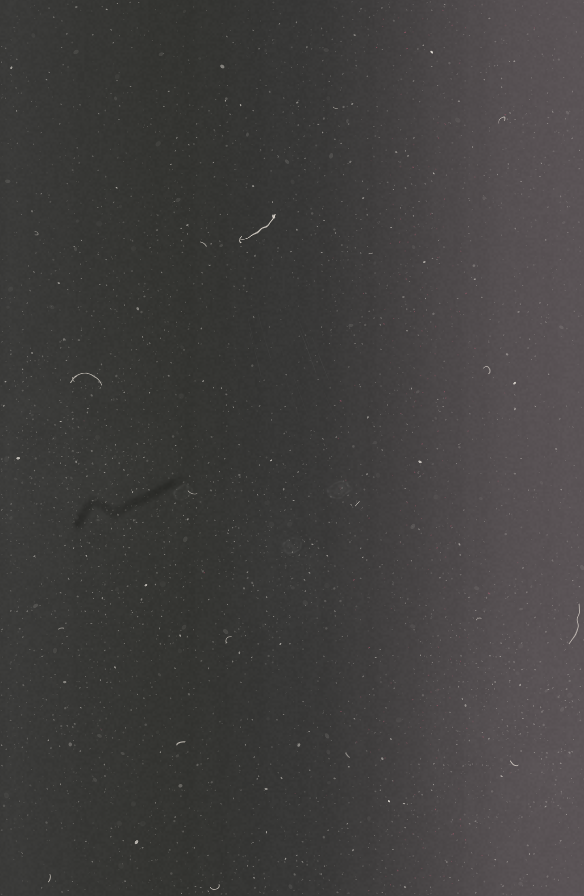
Write a Shadertoy shader that draws this texture.

```glsl
// Dusty scanned film: a dark grey to mauve gradient with specks, hairs, scratches and smudges.

const vec3 LEFT_GREY = vec3(0.228, 0.228, 0.222);
const vec3 OLIVE     = vec3(0.204, 0.206, 0.194);
const vec3 CHARCOAL  = vec3(0.214, 0.214, 0.210);
const vec3 MAUVE     = vec3(0.350, 0.324, 0.334);
const vec3 DUST      = vec3(0.86, 0.84, 0.81);
const vec3 RED_DUST  = vec3(0.76, 0.36, 0.46);
const vec3 HAIR      = vec3(0.94, 0.91, 0.87);

vec3 hash3(vec2 p) {
    vec3 q = fract(p.xyx * vec3(0.1031, 0.1030, 0.0973));
    q += dot(q, q.yxz + 33.33);
    return fract((q.xxy + q.yzz) * q.zyx);
}

float noise(vec2 p) {
    vec2 i = floor(p), f = fract(p);
    f = f * f * (3.0 - 2.0 * f);
    return mix(mix(hash3(i).x, hash3(i + vec2(1, 0)).x, f.x),
               mix(hash3(i + vec2(0, 1)).x, hash3(i + vec2(1, 1)).x, f.x), f.y);
}

mat2 rotation(float a) {
    return mat2(cos(a), -sin(a), sin(a), cos(a));
}

float glow(vec2 p, vec2 size) {
    p /= size;
    return exp(-dot(p, p));
}

float coverage(float d, float px) {
    return clamp(0.5 - d / px, 0.0, 1.0);
}

float segmentDistance(vec2 p, vec2 a, vec2 b) {
    vec2 pa = p - a, ba = b - a;
    return length(pa - ba * clamp(dot(pa, ba) / dot(ba, ba), 0.0, 1.0));
}

// Arc opening downwards, its crown at the origin
float arcDistance(vec2 p, float radius, float halfAngle) {
    p.y += radius;
    p.x = abs(p.x);
    vec2 end = vec2(sin(halfAngle), cos(halfAngle));
    return end.y * p.x > end.x * p.y ? length(p - end * radius) : abs(length(p) - radius);
}

// One jittered, slightly oval speck per occupied grid cell
float dustLayer(vec2 p, float cells, float radius, float chance, float seed, float px) {
    vec2 id = floor(p * cells);
    vec3 place = hash3(id + seed), kind = hash3(id + seed + 71.7);
    vec2 q = (fract(p * cells) - 0.25 - 0.5 * place.xy) / cells;
    q = rotation(kind.z * 6.28) * q * vec2(1.0, 1.0 + 0.6 * kind.x);
    float r = radius * mix(0.6, 1.3, kind.y);
    return step(place.z, chance) * coverage(length(q) - r, px) * mix(0.25, 1.0, kind.x * kind.x);
}

float hair(vec2 p, vec2 at, float angle, float radius, float halfAngle, float px) {
    vec2 q = rotation(angle) * (p - at);
    q += 0.004 * (vec2(noise(p * 110.0), noise(p * 110.0 + 50.0)) - 0.5);
    return coverage(arcDistance(q, radius, halfAngle) - 0.0004, px);
}

// Short bent threads spread evenly by a low-discrepancy sequence
float scatteredHairs(vec2 p, float aspect, float px) {
    float sum = 0.0;
    for (int i = 0; i < 17; i++) {
        float n = float(i);
        vec3 h = hash3(vec2(n, 5.3));
        vec2 at = fract(vec2(0.31, 0.17) + n * vec2(0.7549, 0.5698)) * vec2(aspect, 1.0);
        float bend = mix(0.35, 1.8, h.z * h.z);
        float thread = hair(p, at, h.x * 6.28, mix(0.003, 0.007, h.y) / sqrt(bend), bend, px);
        sum = max(sum, thread * mix(0.4, 0.9, h.y));
    }
    return sum;
}

float scratches(vec2 p, vec2 centre, float px) {
    float sum = 0.0;
    p.x += 0.006 * noise(p * 22.0);
    for (int i = 0; i < 14; i++) {
        vec3 h = hash3(vec2(float(i), 41.0));
        vec2 a = centre + (h.xy - 0.5) * vec2(0.12, 0.10);
        vec2 b = a + vec2(mix(0.15, 0.45, h.x), -1.0) * mix(0.015, 0.05, h.z);
        sum += coverage(segmentDistance(p, a, b) - 0.0002, px) * h.z;
    }
    return sum * noise(p * 70.0);
}

float darkSmudge(vec2 p) {
    p += 0.006 * (noise(p * 80.0) - 0.5);
    float d = segmentDistance(p, vec2(0.087, 0.415), vec2(0.104, 0.442));
    d = min(d, segmentDistance(p, vec2(0.104, 0.442), vec2(0.128, 0.428)));
    d = min(d, segmentDistance(p, vec2(0.128, 0.428), vec2(0.198, 0.463)));
    return (1.0 - smoothstep(0.001, 0.009, d)) * mix(0.25, 1.0, noise(p * 60.0));
}

float paleSpot(vec2 p, vec2 at, float radius) {
    float d = length(rotation(0.5) * (p - at) * vec2(0.85, 1.15)) + 0.004 * (noise(p * 150.0) - 0.5);
    float rim = exp(-pow((d - radius) / 0.0015, 2.0));
    return (rim + 0.7 - 0.7 * smoothstep(0.3 * radius, radius, d)) * noise(p * 330.0);
}

void mainImage(out vec4 fragColor, in vec2 fragCoord) {
    float px = 1.0 / iResolution.y;
    float aspect = iResolution.x * px;
    vec2 p = fragCoord * px;
    float u = p.x / aspect;

    // Film base with faint vertical bands and grain
    vec3 color = mix(LEFT_GREY, OLIVE, smoothstep(0.0, 0.3, u));
    color = mix(color, CHARCOAL, smoothstep(0.3, 0.5, u));
    color = mix(color, MAUVE, smoothstep(0.46, 0.98, u));
    color += 0.007 * (noise(vec2(p.x * 80.0, 3.0)) - 0.5) + 0.020 * (noise(p * 420.0) - 0.5);

    // Hazy patches, where dust also gathers
    float haze = glow(p - vec2(0.09, 0.45), vec2(0.12, 0.16)) + glow(p - vec2(0.56, 0.17), vec2(0.10, 0.12))
               + glow(p - vec2(0.32, 0.38), vec2(0.07, 0.09));
    color += 0.016 * haze * noise(p * 35.0);

    // Marks on the surface
    color -= 0.060 * darkSmudge(p);
    color += 0.060 * scratches(p, vec2(0.31, 0.61), px);
    color += 0.060 * (paleSpot(p, vec2(0.204, 0.450), 0.008) + paleSpot(p, vec2(0.379, 0.454), 0.010)
                    + paleSpot(p, vec2(0.326, 0.392), 0.009));

    // Dust from fine to coarse, reddish in a band right of the middle
    float density = mix(0.4, 1.4, noise(p * 7.0)) + 1.1 * haze;
    float finest = 0.30 * dustLayer(p, 215.0, 0.0006, 0.10 * density, 11.0, px);
    float fine = 0.52 * dustLayer(p, 140.0, 0.0008, 0.14 * density, 0.0, px);
    float medium = 0.70 * dustLayer(p, 65.0, 0.0011, 0.09 * density, 19.0, px);
    float faint = 0.15 * dustLayer(p, 42.0, 0.0026, 0.10 * density, 37.0, px);
    float bright = dustLayer(p, 22.0, 0.0020, 0.10, 53.0, px);
    color = mix(color, DUST, max(max(max(finest, fine), max(medium, faint)), bright));
    float redBand = glow(vec2(u - 0.73, 0.0), vec2(0.09, 1.0));
    color = mix(color, RED_DUST, 0.55 * dustLayer(p, 120.0, 0.0008, 0.13 * redBand, 83.0, px));

    // Hairs: three long ones, one with a hooked tip, then the small threads
    float hairs = hair(p, vec2(0.291, 0.743), 3.77, 0.060, 0.42, px);
    hairs = max(hairs, hair(p, vec2(0.267, 0.733), 1.2, 0.003, 1.2, px));
    hairs = max(hairs, 0.8 * hair(p, vec2(0.097, 0.582), -0.10, 0.018, 1.15, px));
    hairs = max(hairs, 0.75 * hair(p, vec2(0.645, 0.303), -1.75, 0.060, 0.40, px));
    hairs = max(hairs, scatteredHairs(p, aspect, px));
    fragColor = vec4(mix(color, HAIR, hairs), 1.0);
}
```
